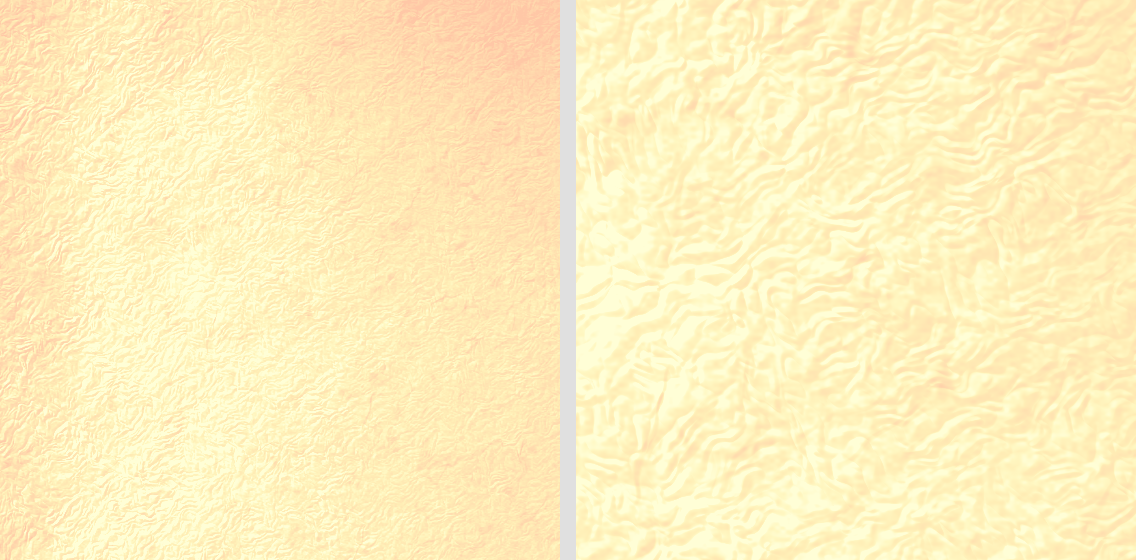
Left: the whole. Right: its middle third, enlarged.
Give the GLSL for this texture, as a three.js fragment shader.

```glsl
// Crinkled pale gold foil: a warm gradient of light, short sharp wrinkles, thin creases.
// Wrinkles are the slope of ridge noise, its direction changing from patch to patch;
// all parts add up to one tone, which a ramp turns from peach to cream.

varying vec2 vUv;

float hash(vec2 p) {
  return fract(sin(dot(p, vec2(127.1, 311.7))) * 43758.5453);
}

float noise(vec2 p) {
  vec2 cell = floor(p);
  vec2 f = fract(p);
  vec2 s = f * f * (3.0 - 2.0 * f);
  float low = mix(hash(cell), hash(cell + vec2(1.0, 0.0)), s.x);
  float high = mix(hash(cell + vec2(0.0, 1.0)), hash(cell + vec2(1.0, 1.0)), s.x);
  return mix(low, high, s.y);
}

vec2 noise2(vec2 p) {
  return vec2(noise(p), noise(p + vec2(37.2, 91.7))) - 0.5;
}

vec2 rotate(vec2 p, float angle) {
  float c = cos(angle);
  float s = sin(angle);
  return vec2(c * p.x + s * p.y, c * p.y - s * p.x);
}

// Sharp ridges along the middle level of the noise
float ridge(vec2 p) {
  return 1.0 - abs(2.0 * noise(p) - 1.0);
}

// Height of wrinkles drawn out along one direction
float wrinkles(vec2 p, float angle, vec2 scale) {
  vec2 q = rotate(p, angle) * scale;
  return ridge(q) + 0.5 * ridge(rotate(q, 0.7) * 1.9 + 17.0);
}

// Patches of steep, shallow and crossing wrinkles
float foilHeight(vec2 p, float flatness) {
  vec2 warped = p + 0.014 * noise2(p * 33.0) + 0.007 * noise2(p * 100.0);
  float steep = wrinkles(warped, 0.95, vec2(42.0, 88.0));
  float shallow = wrinkles(warped, 0.35, vec2(54.0, 112.0));
  float crossing = wrinkles(warped, 2.2, vec2(50.0, 92.0));
  float lean = noise(p * 24.0 + 3.0) + 0.4 * flatness - 0.15;
  float height = mix(steep, shallow, smoothstep(0.42, 0.58, lean));
  return mix(height, crossing, smoothstep(0.58, 0.7, noise(p * 29.0 + 50.0)));
}

// Slope towards the light, levelled off so that facets stay flat and edges crisp
float relief(vec2 p, float flatness) {
  vec2 toLight = vec2(-0.0008, 0.001);
  float slope = foilHeight(p + toLight, flatness) - foilHeight(p - toLight, flatness);
  return slope / (0.2 + abs(slope));
}

// Thin broken folds where stretched noise crosses its middle level
float folds(vec2 p) {
  vec2 q = rotate(p + 0.012 * noise2(p * 45.0), 0.75) * vec2(22.0, 48.0);
  float line = 1.0 - smoothstep(0.02, 0.11, abs(noise(q) - 0.5));
  return line * smoothstep(0.5, 0.7, noise(p * 34.0 + 70.0));
}

// Broad light: bright lower left, peach along the edges and upper right
float glow(vec2 p) {
  float tone = 0.963;
  tone -= 0.05 * smoothstep(0.4, 1.0, p.x);
  tone -= 0.075 * smoothstep(0.35, 1.0, p.y) * smoothstep(0.2, 1.0, p.x);
  tone -= 0.062 * (1.0 - smoothstep(0.0, 0.22, p.x));
  tone -= 0.04 * smoothstep(0.75, 1.0, p.y);
  vec2 sheen = rotate(p - vec2(0.25, 0.25), 1.2) / vec2(0.5, 0.16);
  tone += 0.02 * exp(-dot(sheen, sheen));
  float mottle = noise(rotate(p, 0.8) * vec2(10.0, 20.0)) + noise(rotate(p, 0.8) * vec2(24.0, 40.0));
  return tone + mix(0.035, 0.018, smoothstep(0.3, 0.8, p.x)) * (mottle - 1.0);
}

// Tapered stroke around the origin, lying along x
float stroke(vec2 p, float halfLength, float width) {
  float along = clamp(1.0 - abs(p.x) / halfLength, 0.0, 1.0);
  float taper = width * sqrt(along);
  return smoothstep(0.0, 0.4, along) * (1.0 - smoothstep(0.2 * taper, taper + 0.001, abs(p.y)));
}

// Sparse creases, at most one in each cell of a grid
float creases(vec2 p, float count, float share) {
  vec2 bent = p + 0.012 * noise2(p * 38.0) + 0.006 * noise2(p * 90.0);
  vec2 home = floor(bent * count);
  float mark = 0.0;
  for (int y = -1; y <= 1; y++) {
    for (int x = -1; x <= 1; x++) {
      vec2 cell = home + vec2(float(x), float(y));
      vec2 centre = (cell + vec2(hash(cell + 3.1), hash(cell + 7.7))) / count;
      float angle = mix(0.4, 1.35, hash(cell + 11.3));
      float halfLength = mix(0.15, 0.4, hash(cell + 19.9)) / count;
      float line = stroke(rotate(bent - centre, angle), halfLength, 0.0024);
      float strength = mix(0.4, 1.0, hash(cell + 29.5));
      mark = max(mark, line * strength * step(hash(cell + 23.3), share));
    }
  }
  return mark;
}

vec3 foilColour(float tone) {
  vec3 gold = vec3(1.0, 0.93, 0.71);
  vec3 colour = mix(vec3(1.0, 0.78, 0.65), gold, clamp((tone - 0.78) / 0.15, 0.0, 1.0));
  colour = mix(colour, vec3(1.0, 0.97, 0.76), clamp((tone - 0.93) / 0.04, 0.0, 1.0));
  return mix(colour, vec3(1.0, 0.995, 0.84), clamp((tone - 0.97) / 0.03, 0.0, 1.0));
}

void main() {
  float flatness = smoothstep(0.15, 0.75, vUv.x + 0.25 * (noise(vUv * 5.0) - 0.5));
  float contrast = mix(0.095, 0.05, flatness) * mix(0.6, 1.4, noise(vUv * 26.0 + 5.0));
  float tone = glow(vUv) + contrast * relief(vUv, flatness);
  tone += 0.05 * (noise(vUv * vec2(300.0, 400.0)) - 0.5);
  tone -= 0.04 * folds(vUv);
  tone -= 0.08 * creases(vUv, 7.0, 0.5) + 0.05 * creases(vUv + 4.0, 16.0, 0.5);
  gl_FragColor = vec4(foilColour(tone), 1.0);
}
```
